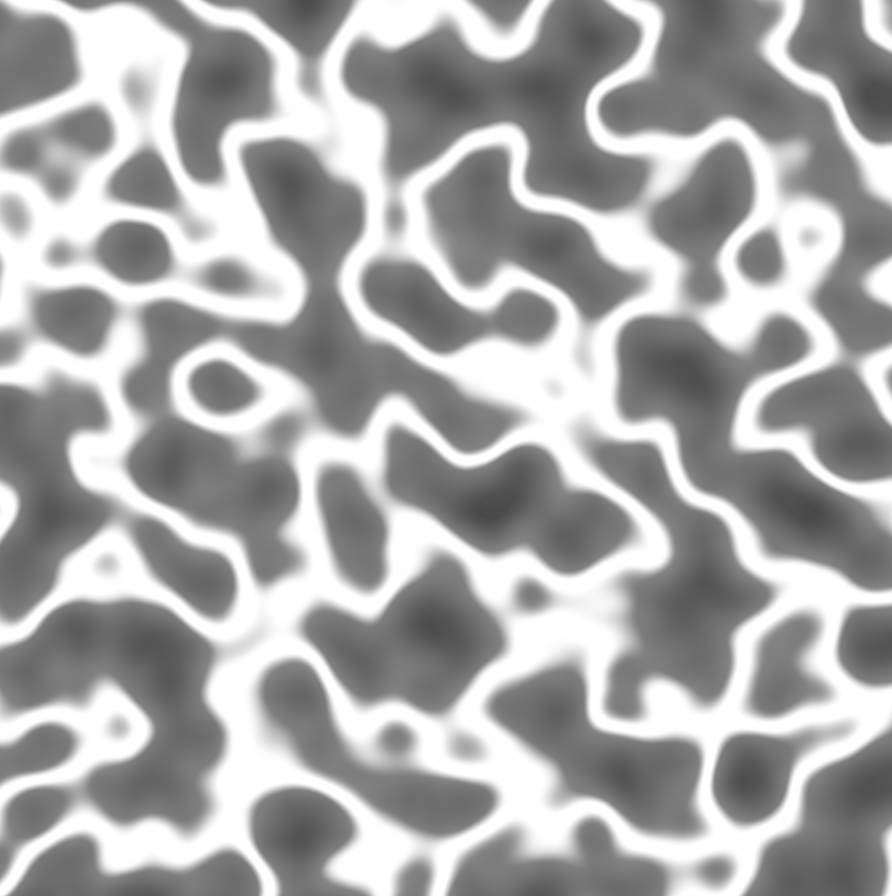
A WebGL 1 fragment shader for this pattern:

```glsl
precision highp float;
// Grey islands divided by a maze of soft white channels.
// Two octaves of gradient noise are summed; the channels follow the zero
// contours, and the distance from zero sets the tone inside each island.

uniform vec2 u_resolution;

const float CELLS = 6.6;            // coarse noise cells per canvas height
const float DETAIL_SCALE = 2.0;     // frequency ratio of the second octave
const float DETAIL_GAIN = 0.46;     // weight of the second octave
const float FIELD_SPREAD = 0.232;   // standard deviation of the summed noise
const float CHANNEL_INNER = 0.20;   // field level where pure white ends
const float CHANNEL_OUTER = 0.80;   // field level where island grey begins
const float CHANNEL_TONE = 1.0;
const float ISLAND_TONE = 0.57;     // island grey extrapolated to level zero
const float ISLAND_SLOPE = 0.10;    // darkening towards island centres
const float DARKEST_TONE = 0.31;
const float MOTTLE_CELLS = 24.0;    // faint cloudiness of the grey
const float MOTTLE_AMOUNT = 0.05;
const vec2 SEED = vec2(37.3, 11.6);

// Pseudo-random unit gradient for a lattice point.
vec2 latticeGradient(vec2 cell) {
  vec3 p = fract(cell.xyx * vec3(0.1031, 0.1030, 0.0973));
  p += dot(p, p.yzx + 33.33);
  float angle = 6.28319 * fract((p.x + p.y) * p.z);
  return vec2(cos(angle), sin(angle));
}

// Gradient noise with quintic blending.
float gradientNoise(vec2 p) {
  vec2 cell = floor(p);
  vec2 f = p - cell;
  vec2 blend = f * f * f * (f * (f * 6.0 - 15.0) + 10.0);
  vec2 right = vec2(1.0, 0.0);
  vec2 up = vec2(0.0, 1.0);
  float a = dot(latticeGradient(cell), f);
  float b = dot(latticeGradient(cell + right), f - right);
  float c = dot(latticeGradient(cell + up), f - up);
  float d = dot(latticeGradient(cell + 1.0), f - 1.0);
  return mix(mix(a, b, blend.x), mix(c, d, blend.x), blend.y);
}

// The second octave is shifted so that the lattice zeros do not coincide.
float islandField(vec2 p) {
  float coarse = gradientNoise(p);
  float detail = gradientNoise(p * DETAIL_SCALE + vec2(71.37, 53.61));
  return (coarse + DETAIL_GAIN * detail) / FIELD_SPREAD;
}

void main() {
  vec2 uv = gl_FragCoord.xy / u_resolution.y;
  float level = abs(islandField(uv * CELLS + SEED));

  // Island shading: darker towards the centre, slightly cloudy.
  float mottle = MOTTLE_AMOUNT * gradientNoise(uv * MOTTLE_CELLS + SEED.yx);
  float island = max(ISLAND_TONE - ISLAND_SLOPE * level, DARKEST_TONE) + mottle;

  // Soft transition from the white channel to the island.
  float cover = smoothstep(CHANNEL_INNER, CHANNEL_OUTER, level);
  float tone = mix(CHANNEL_TONE, island, cover);

  gl_FragColor = vec4(vec3(tone), 1.0);
}
```
